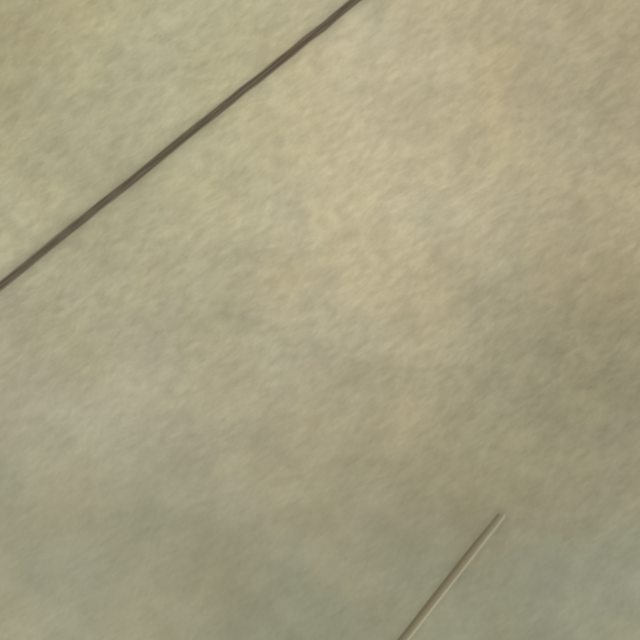
Write a three.js fragment shader that draws this texture.

```glsl
// Weathered concrete slab with brushed grain and two diagonal grooves.
varying vec2 vUv;

const vec2 SEAM_A = vec2(-0.02, 0.537);
const vec2 SEAM_B = vec2(0.58, 1.019);
const vec2 CUT_A = vec2(0.610, -0.022);
const vec2 CUT_B = vec2(0.779, 0.194);
const float SEAM_HALF_WIDTH = 0.0065;
const float CUT_HALF_WIDTH = 0.0052;
const vec3 SEAM_COLOR = vec3(0.36, 0.32, 0.26);
const vec3 CUT_COLOR = vec3(0.40, 0.37, 0.29);
const vec3 EDGE_LIGHT = vec3(0.73, 0.71, 0.59);
const float TONE_SPREAD = 0.20;
const float GRAIN_ANGLE = 0.62;
const float GRAIN_STRENGTH = 0.085;
const float STAIN_STRENGTH = 0.11;

float hash(vec2 p) {
  vec3 q = fract(vec3(p.xyx) * 0.1031);
  q += dot(q, q.yzx + 33.33);
  return fract((q.x + q.y) * q.z);
}

float noise(vec2 p) {
  vec2 i = floor(p);
  vec2 f = fract(p);
  f = f * f * (3.0 - 2.0 * f);
  float low = mix(hash(i), hash(i + vec2(1.0, 0.0)), f.x);
  float high = mix(hash(i + vec2(0.0, 1.0)), hash(i + vec2(1.0, 1.0)), f.x);
  return mix(low, high, f.y);
}

float fbm(vec2 p) {
  float sum = 0.0;
  float gain = 0.5;
  for (int i = 0; i < 5; i++) {
    sum += gain * noise(p);
    p = mat2(0.8, 0.6, -0.6, 0.8) * p * 2.03 + 17.3;
    gain *= 0.5;
  }
  return sum / 0.96875;
}

vec2 rotate(vec2 p, float angle) {
  float c = cos(angle);
  float s = sin(angle);
  return vec2(c * p.x + s * p.y, c * p.y - s * p.x);
}

// Adds one colour zone, with its weight in alpha
void addTone(inout vec4 sum, vec2 p, vec2 center, vec3 color) {
  vec2 d = (p - center) / TONE_SPREAD;
  sum += vec4(color, 1.0) * (exp(-dot(d, d)) + 0.0001);
}

vec3 slabTone(vec2 p) {
  vec4 sum = vec4(0.0);
  addTone(sum, p, vec2(0.05, 0.95), vec3(0.66, 0.63, 0.50));
  addTone(sum, p, vec2(0.25, 0.87), vec3(0.70, 0.68, 0.55));
  addTone(sum, p, vec2(0.04, 0.70), vec3(0.68, 0.66, 0.53));
  addTone(sum, p, vec2(0.60, 0.80), vec3(0.755, 0.715, 0.590));
  addTone(sum, p, vec2(0.95, 0.95), vec3(0.66, 0.62, 0.50));
  addTone(sum, p, vec2(0.90, 0.72), vec3(0.70, 0.66, 0.54));
  addTone(sum, p, vec2(0.33, 0.60), vec3(0.68, 0.66, 0.54));
  addTone(sum, p, vec2(0.62, 0.58), vec3(0.71, 0.67, 0.55));
  addTone(sum, p, vec2(0.08, 0.47), vec3(0.68, 0.66, 0.56));
  addTone(sum, p, vec2(0.45, 0.38), vec3(0.66, 0.63, 0.53));
  addTone(sum, p, vec2(0.95, 0.45), vec3(0.58, 0.55, 0.44));
  addTone(sum, p, vec2(0.75, 0.32), vec3(0.60, 0.57, 0.46));
  addTone(sum, p, vec2(0.10, 0.12), vec3(0.61, 0.60, 0.50));
  addTone(sum, p, vec2(0.45, 0.08), vec3(0.57, 0.56, 0.46));
  addTone(sum, p, vec2(0.90, 0.10), vec3(0.58, 0.58, 0.49));
  return sum.rgb / sum.a;
}

// Signed side distance in x, distance to the segment in y, position along it in z
vec3 segment(vec2 p, vec2 a, vec2 b) {
  vec2 ab = b - a;
  vec2 ap = p - a;
  float t = clamp(dot(ap, ab) / dot(ab, ab), 0.0, 1.0);
  float side = (ap.x * ab.y - ap.y * ab.x) / length(ab);
  return vec3(side, length(ap - ab * t), t);
}

void main() {
  vec2 p = vUv;
  vec3 color = slabTone(p + 0.06 * (vec2(fbm(p * 5.0), fbm(p * 5.0 + 40.0)) - 0.5));

  // Broad stains and mottling
  float stain = fbm(p * 6.0 + 8.0) - 0.5;
  float mottle = fbm(p * 22.0 + 31.0) - 0.5;
  color *= 1.0 + STAIN_STRENGTH * (stain + 0.9 * mottle);
  color += vec3(0.012, 0.0, -0.014) * (fbm(p * 9.0 + 60.0) - 0.5) * 2.0;

  // Slanted fibres above, finer pits below
  vec2 q = rotate(p + 0.008 * vec2(noise(p * 18.0), noise(p * 18.0 + 9.0)), GRAIN_ANGLE);
  float fibre = fbm(q * vec2(58.0, 125.0)) - 0.5;
  float pits = noise(q * vec2(150.0, 210.0)) - noise((q + vec2(0.002, -0.003)) * vec2(150.0, 210.0));
  float upper = smoothstep(0.1, 0.6, p.y + 0.15 * p.x);
  color *= 1.0 + GRAIN_STRENGTH * (fibre * mix(0.75, 1.7, upper) + 0.22 * pits);

  // Long seam with a soft shaded border
  vec3 seam = segment(p, SEAM_A, SEAM_B);
  float wobble = 0.0015 * (noise(vec2(seam.z * 24.0, 3.0)) - 0.5);
  float seamDist = abs(seam.x + wobble);
  color *= 1.0 - 0.14 * exp(-pow(seamDist / 0.014, 2.0));
  float streak = noise(vec2(seam.z * 30.0, seam.x * 420.0)) - 0.5;
  float seamMask = 1.0 - smoothstep(SEAM_HALF_WIDTH - 0.003, SEAM_HALF_WIDTH + 0.002, seamDist);
  color = mix(color, SEAM_COLOR * (1.0 + 0.25 * streak), 0.92 * seamMask);

  // Short cut: dark left side, lit right lip, tapered end
  vec3 cut = segment(p, CUT_A, CUT_B);
  float taper = 1.0 - 0.45 * smoothstep(0.7, 1.0, cut.z);
  color *= 1.0 - 0.10 * exp(-pow(cut.y / 0.013, 2.0));
  float lip = exp(-pow((cut.x - 0.0085) / 0.0028, 2.0)) * (1.0 - smoothstep(0.008, 0.013, cut.y));
  color = mix(color, EDGE_LIGHT, 0.55 * lip);
  float cutMask = 1.0 - smoothstep(CUT_HALF_WIDTH * taper - 0.002, CUT_HALF_WIDTH * taper + 0.002, cut.y);
  vec3 cutShade = CUT_COLOR * (1.0 + 0.3 * smoothstep(-0.004, 0.004, cut.x));
  color = mix(color, cutShade, 0.88 * cutMask);

  gl_FragColor = vec4(color, 1.0);
}
```
